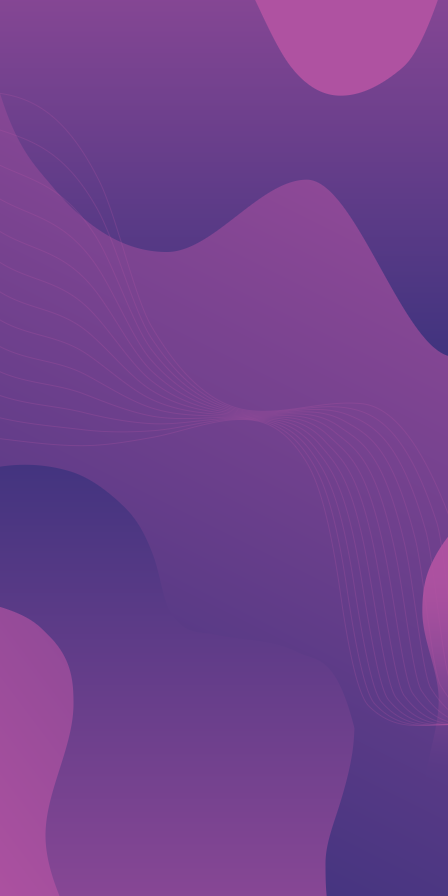
Give the GLSL for this background, as a Shadertoy shader.

```glsl
// Flowing purple poster: wavy gradient blobs over a diagonal gradient, with a ribbon of fine lines.
// Each outline is a chain of cubic Hermite spans whose knots are (position, value, slope);
// the ribbon blends the knots of two such chains. Design space is 384 x 768, y pointing down.

#define DESIGN_SIZE vec2(384.0, 768.0)
#define NAVY vec3(0.25, 0.20, 0.495)
#define PINK vec3(0.70, 0.325, 0.635)
#define LINE_COUNT 13
#define LINE_WIDTH 0.8
#define LINE_OPACITY 0.27

// Shared colour ramp
vec3 ramp(float t) {
    return mix(NAVY, PINK, clamp(t, 0.0, 1.0));
}

// Replaces (value, slope) once x has reached the span from a to b
void span(inout vec2 c, float x, vec3 a, vec3 b) {
    if (x < a.x) return;
    float w = b.x - a.x;
    float t = clamp((x - a.x) / w, 0.0, 1.0);
    float u = 1.0 - t;
    float ease = t * t * (3.0 - 2.0 * t);
    c.x = mix(a.y, b.y, ease) + w * t * u * (u * a.z - t * b.z);
    c.y = 6.0 * t * u * (b.y - a.y) / w + u * (1.0 - 3.0 * t) * a.z + t * (3.0 * t - 2.0) * b.z;
}

// Value and slope of a curve through five knots
vec2 curve(float x, vec3 a, vec3 b, vec3 c, vec3 d, vec3 e) {
    vec2 r = vec2(a.y, 0.0);
    span(r, x, a, b);
    span(r, x, b, c);
    span(r, x, c, d);
    span(r, x, d, e);
    return r;
}

// Approximate signed distance, positive where v is less than the curve
float below(float v, vec2 c) {
    return (c.x - v) * inversesqrt(1.0 + c.y * c.y);
}

float cover(float d, float pixel) {
    return clamp(0.5 + d / pixel, 0.0, 1.0);
}

// Distance to one ribbon line; s runs from the upper to the lower strand
float ribbonDistance(vec2 p, float s) {
    vec3 start = mix(vec3(0, 80, 0.15), vec3(0, 376, 0.12), s);
    start.z += 2.0 * s * (1.0 - s);
    vec3 bend = mix(vec3(310, 346, 0.1), vec3(262, 395, 1.6), s);
    vec2 c = p.x < bend.x
        ? curve(p.x, start,
            mix(vec3(85, 155, 2), vec3(70, 382, 0), s),
            mix(vec3(130, 280, 1.7), vec3(130, 375, -0.18), s),
            mix(vec3(215, 352, 0.1), vec3(215, 360, 0.1), s), bend)
        : curve(p.x, bend,
            mix(vec3(384, 440, 2.6), vec3(292, 510, 7), s),
            mix(vec3(405, 580, 2), vec3(316, 605, 1), s),
            mix(vec3(440, 621, 0), vec3(384, 621, 0), s),
            vec3(480, 621, 0));
    return abs(below(p.y, c));
}

void mainImage(out vec4 fragColor, in vec2 fragCoord) {
    vec2 uv = fragCoord / iResolution.xy;
    vec2 p = vec2(uv.x, 1.0 - uv.y) * DESIGN_SIZE;
    float pixel = DESIGN_SIZE.x / iResolution.x;

    // Diagonal backdrop
    vec3 color = ramp(0.70 + 0.00103 * (0.5 * p.x - p.y));

    // Upper wave
    vec2 wave = curve(p.x, vec3(0, 80, 3.2), vec3(45, 160, 1.2),
        vec3(143, 216, 0), vec3(263, 154, 0), vec3(384, 305, 0.3));
    color = mix(color, ramp(0.60 - 0.00195 * p.y), cover(below(p.y, wave), pixel));

    // Pink drop at the top
    vec2 drop = curve(p.x, vec3(210, -18, 2), vec3(250, 58, 1.25),
        vec3(292, 82, 0), vec3(345, 58, -0.85), vec3(378, -8, -3));
    color = mix(color, ramp(0.97), cover(below(p.y, drop), pixel));

    // Lower hill: crest above, flank on the right
    vec3 saddle = vec3(145, 523, 1.7);
    vec2 crest = p.x < saddle.x
        ? curve(p.x, vec3(0, 400, -0.15), vec3(60, 404, 0.3),
            vec3(105, 433, 0.95), vec3(132, 478, 2.8), saddle)
        : curve(p.x, saddle, vec3(185, 544, 0.22), vec3(255, 559, 0.5),
            vec3(304, 625, 4), vec3(384, 760, 1));
    vec2 flank = curve(p.y, vec3(610, 304, 0), vec3(645, 302, -0.15),
        vec3(690, 291, -0.31), vec3(740, 279, 0), vec3(768, 280, 0.1));
    float hill = min(-below(p.y, crest), below(p.x, flank));
    color = mix(color, ramp(0.03 + 0.0016 * (p.y - 400.0)), cover(hill, pixel));

    // Pink lobe on the lower left
    vec2 lobe = curve(p.y, vec3(519, -4, 3.5), vec3(545, 42, 1),
        vec3(603, 63, 0), vec3(716, 39, 0), vec3(768, 51, 0.4));
    float lobeTone = 0.77 + 0.00075 * (p.y - 540.0) - 0.001 * p.x;
    color = mix(color, ramp(lobeTone), cover(below(p.x, lobe), pixel));

    // Pink lobe on the right, fading downward
    vec2 side = curve(p.y, vec3(453, 390, -0.9), vec3(485, 369, -0.45),
        vec3(524, 362, 0), vec3(600, 376, 0), vec3(680, 364, 0));
    float fade = 1.0 - smoothstep(480.0, 670.0, p.y);
    color = mix(color, ramp(0.95), fade * cover(-below(p.x, side), pixel));

    // Ribbon of fine lines
    for (int i = 0; i < LINE_COUNT; i++) {
        float s = float(i) / float(LINE_COUNT - 1);
        float d = ribbonDistance(p, s * (1.3 - 0.3 * s));
        float stroke = cover(0.5 * LINE_WIDTH - d, pixel);
        color = mix(color, PINK, LINE_OPACITY * stroke);
    }

    fragColor = vec4(color, 1.0);
}
```
